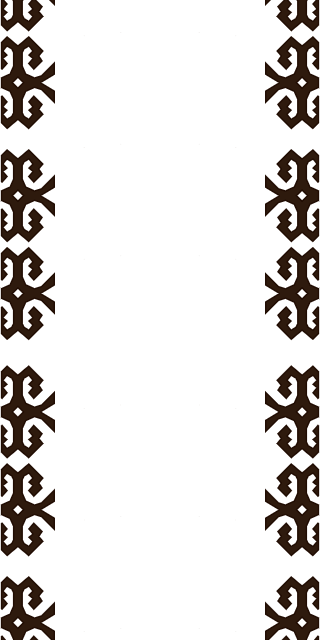
Write a Shadertoy shader that draws this pattern.

```glsl
const vec2 CANVAS = vec2(384.0, 768.0);     // design units
const vec3 PAPER = vec3(1.0);
const vec3 BROWN = vec3(0.18, 0.10, 0.05);
const vec3 RIM = vec3(0.13, 0.05, 0.01);
const vec3 SPECK = vec3(0.75, 0.71, 0.69);
const float RIM_WIDTH = 1.2;
const float BAND_LEFT = 1.0;
const float BAND_RIGHT = 66.0;
const float MOTIF_X = 21.5;
const float PAIR_START = -38.0;
const float PAIR_STEP = 253.0;
const float PAIR_SHIFT = 6.5;               // extra gap above the second pair
const float PAIR_HALF = 58.7;
const float EYE_RADIUS = 5.5;
const float SPECK_RADIUS = 0.4;

// One quadrant of the motif: crown, serrated hook, stem and forked arm
const int CORNERS = 23;
const vec2 OUTLINE[CORNERS] = vec2[CORNERS](
    vec2(-20, 45), vec2(0, 45), vec2(13, 56), vec2(31, 38),
    vec2(26, 32), vec2(30, 26), vec2(19, 15), vec2(12, 23),
    vec2(17, 29), vec2(12, 33), vec2(17, 38), vec2(13, 43),
    vec2(8, 40), vec2(6, 36), vec2(6, 20), vec2(10, 11),
    vec2(20, 6.5), vec2(28, 9), vec2(50, 31), vec2(50, 13),
    vec2(28.5, 0), vec2(28.5, -20), vec2(-20, -20));

// Signed distance to the closed outline
float outlineDistance(vec2 p) {
    float nearest = 1e6;
    float side = 1.0;
    vec2 previous = OUTLINE[CORNERS - 1];
    for (int i = 0; i < CORNERS; i++) {
        vec2 current = OUTLINE[i];
        vec2 edge = previous - current;
        vec2 offset = p - current;
        vec2 gap = offset - edge * clamp(dot(offset, edge) / dot(edge, edge), 0.0, 1.0);
        nearest = min(nearest, dot(gap, gap));
        bvec3 crossing = bvec3(p.y >= current.y, p.y < previous.y,
                               edge.x * offset.y > edge.y * offset.x);
        if (all(crossing) || all(not(crossing))) side = -side;
        previous = current;
    }
    return side * sqrt(nearest);
}

// Fourfold motif with a diamond eye
float motifDistance(vec2 p) {
    p = abs(p);
    float eye = (p.x + p.y - EYE_RADIUS) * 0.7071;
    return max(outlineDistance(p), -eye);
}

// Vertical offset to the closest motif in the paired column
float motifOffset(float y) {
    float closest = 1e4;
    for (int i = 0; i < 4; i++) {
        float k = float(i);
        float center = PAIR_START + PAIR_STEP * k + PAIR_SHIFT * step(1.5, k);
        float offset = abs(abs(y - center) - PAIR_HALF);
        closest = min(closest, offset);
    }
    return closest;
}

// Faint specks on the open ground
float speckDistance(vec2 p) {
    float closest = 1e4;
    for (int i = 0; i < 6; i++) {
        float k = float(i);
        vec2 speck = vec2(101.0, 10.0 + 134.0 * k + 45.0 * step(2.5, k));
        closest = min(closest, length(p - speck));
        closest = min(closest, length(p - speck - vec2(44.0, 4.0)));
    }
    return closest - SPECK_RADIUS;
}

void mainImage(out vec4 fragColor, in vec2 fragCoord) {
    vec2 p = fragCoord / iResolution.xy * CANVAS;
    float pixel = CANVAS.x / iResolution.x;

    // Mirror the border column to both sides
    p.x = min(p.x, CANVAS.x - p.x);
    float d = motifDistance(vec2(p.x - MOTIF_X, motifOffset(p.y)));
    d = max(d, max(BAND_LEFT - p.x, p.x - BAND_RIGHT));

    // Specks, then the dark motif with its rim
    float speck = clamp(0.5 - speckDistance(p) / pixel, 0.0, 1.0);
    vec3 color = mix(PAPER, SPECK, speck * 0.3);
    vec3 ink = mix(BROWN, RIM, smoothstep(-RIM_WIDTH - pixel, -RIM_WIDTH, d));
    color = mix(color, ink, clamp(0.5 - d / pixel, 0.0, 1.0));
    fragColor = vec4(color, 1.0);
}
```
